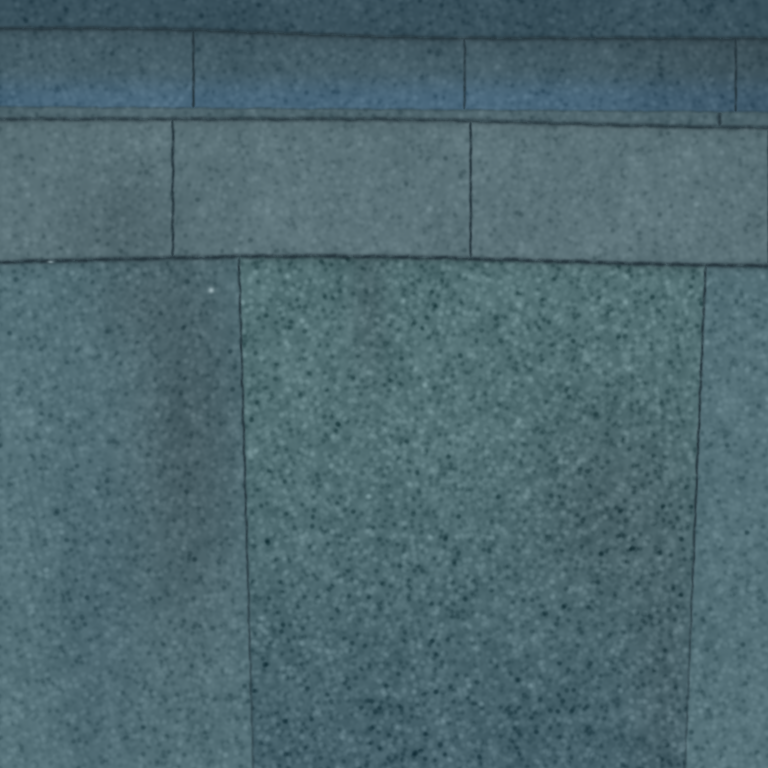
This texture is drawn by a three.js fragment shader. Its source:

```glsl
#define GRAIN_CELLS 150.0
#define GRAIN_DEPTH 0.13
#define JOINT_WIDTH 0.0021
#define JOINT_COLOR vec3(0.14, 0.20, 0.23)
#define STRIP_COLOR vec3(0.225, 0.32, 0.365)
#define LEDGE_COLOR vec3(0.275, 0.37, 0.41)
#define LEDGE_BLUE vec3(0.285, 0.405, 0.485)
#define BLOCK_COLOR vec3(0.36, 0.45, 0.475)
#define SLAB_HIGH vec3(0.325, 0.44, 0.455)
#define SLAB_LOW vec3(0.27, 0.375, 0.415)
#define SIDE_COLOR vec3(0.335, 0.445, 0.475)
#define STAIN_COLOR vec3(0.265, 0.345, 0.37)

varying vec2 vUv;

vec3 hash3(vec2 p) {
  vec3 q = fract(p.xyx * vec3(0.1031, 0.1030, 0.0973));
  q += dot(q, q.yxz + 33.33);
  return fract((q.xxy + q.yzz) * q.zyx);
}

// Cellular noise: scattered soft dots, each with its own strength
float dots(vec2 p) {
  vec2 cell = floor(p), local = fract(p);
  float sum = 0.0;
  for (int j = -1; j <= 1; j++) {
    for (int i = -1; i <= 1; i++) {
      vec2 offset = vec2(float(i), float(j));
      vec3 h = hash3(cell + offset);
      float d = length(offset + h.xy - local);
      sum += (h.z - 0.5) * (1.0 - smoothstep(0.1, 0.85, d));
    }
  }
  return sum;
}

// Layered sines for broad mottling and uneven edges
float waves(vec2 p) {
  float sum = 0.0, gain = 0.5;
  for (int i = 0; i < 4; i++) {
    sum += gain * sin(p.x + 1.7 * sin(p.y)) * cos(p.y + 1.3 * sin(p.x));
    p = mat2(1.5, 1.1, -1.1, 1.5) * p + 2.3;
    gain *= 0.55;
  }
  return sum;
}

float blob(vec2 p, vec2 center, vec2 radius) {
  vec2 d = (p - center) / radius;
  return exp(-dot(d, d));
}

float line(float d, float width) {
  return exp(-d * d / (width * width));
}

// Soft shade hanging below an edge
float shade(float d, float depth) {
  return step(d, 0.0) * exp(d / depth);
}

float above(float d) {
  return smoothstep(-0.002, 0.002, d);
}

void main() {
  vec2 uv = vUv;
  float rough = 0.0013 * waves(uv * 70.0);
  float wear = waves(uv * 130.0 + 4.0);

  // Course boundaries, slightly sagging across the wall
  float topEdge = 0.963 - 0.013 * smoothstep(0.12, 0.62, uv.x) + rough;
  float lipTop = 0.861 - 0.007 * uv.x + rough;
  float lipBase = 0.845 - 0.011 * smoothstep(0.45, 1.0, uv.x) + rough;
  float blockBase = 0.662 + 0.005 * sin((uv.x - 0.13) * 5.5) - 0.003 * uv.x * uv.x + rough;
  float leftJoint = mix(0.330, 0.311, uv.y / 0.66) + rough;
  float rightJoint = mix(0.892, 0.919, uv.y / 0.66) + rough;

  float inStrip = above(uv.y - topEdge);
  float inLedge = above(uv.y - lipTop) * (1.0 - inStrip);
  float inLip = above(uv.y - lipBase) * (1.0 - above(uv.y - lipTop));
  float inBlocks = above(uv.y - blockBase) * (1.0 - above(uv.y - lipBase));
  float inSlabs = 1.0 - above(uv.y - blockBase);
  float inCenter = above(uv.x - leftJoint) * above(rightJoint - uv.x);

  // Large lower slabs with vertical weather stains
  vec3 center = mix(SLAB_LOW, SLAB_HIGH, smoothstep(-0.1, 0.52, uv.y));
  center = mix(center, STAIN_COLOR, 0.45 * blob(uv, vec2(0.48, 0.61), vec2(0.025, 0.10)));
  center = mix(center, STAIN_COLOR, 0.5 * blob(uv, vec2(0.80, 0.34), vec2(0.10, 0.13)));
  center = mix(center, STAIN_COLOR, 0.4 * blob(uv, vec2(0.87, 0.12), vec2(0.05, 0.22)));
  vec3 side = mix(SIDE_COLOR, SLAB_LOW, 0.6 * blob(uv, vec2(0.13, 0.17), vec2(0.06, 0.26)));
  side = mix(side, STAIN_COLOR, 0.75 * blob(uv, vec2(0.245, 0.43), vec2(0.075, 0.26)));
  side = mix(side, STAIN_COLOR, 0.5 * blob(uv, vec2(0.19, 0.61), vec2(0.07, 0.06)));
  vec3 color = mix(side, center, inCenter);

  // Upper courses
  vec3 block = mix(BLOCK_COLOR, STAIN_COLOR, 0.45 * blob(uv, vec2(0.16, 0.71), vec2(0.08, 0.07)));
  vec3 ledge = mix(LEDGE_BLUE, LEDGE_COLOR, smoothstep(0.868, 0.915, uv.y));
  ledge *= 1.0 - 0.12 * smoothstep(0.7, 1.0, uv.x);
  color = mix(color, block, inBlocks);
  color = mix(color, vec3(0.31, 0.40, 0.43), inLip);
  color = mix(color, ledge, inLedge);
  color = mix(color, STRIP_COLOR, inStrip);

  // Mottling, rain streaks and stone grain
  float streak = waves(vec2(uv.x * 45.0, uv.y * 3.0));
  float grain = dots(uv * GRAIN_CELLS) + 0.6 * dots(uv * GRAIN_CELLS * 0.55 + 9.0);
  float grainGain = mix(0.5, 1.0, inSlabs * mix(0.4, 1.0, inCenter));
  color += 0.02 * waves(uv * 14.0) + 0.015 * streak;
  color += GRAIN_DEPTH * grainGain * (grain - 0.6 * max(-grain - 0.3, 0.0));

  // Shade under the courses
  float under = 0.16 * shade(uv.y - topEdge, 0.012) + 0.12 * shade(uv.y - lipBase, 0.008);
  color *= 1.0 - under - 0.14 * shade(uv.y - blockBase, 0.008);

  // Worn joints between stones
  float joints = 0.75 * line(uv.y - topEdge, JOINT_WIDTH * 1.6);
  joints = max(joints, 0.3 * line(uv.y - lipTop, JOINT_WIDTH));
  joints = max(joints, 0.75 * line(uv.y - lipBase, JOINT_WIDTH * 1.6));
  joints = max(joints, 0.9 * line(uv.y - blockBase, JOINT_WIDTH * 1.6));
  float slabJoint = max(line(uv.x - leftJoint, JOINT_WIDTH), line(uv.x - rightJoint, JOINT_WIDTH));
  joints = max(joints, inSlabs * slabJoint * mix(0.4, 0.85, smoothstep(0.0, 0.5, uv.y)));
  for (int i = 0; i < 3; i++) {
    float k = float(i);
    joints = max(joints, 0.8 * inLedge * line(uv.x - 0.252 - 0.353 * k + rough, JOINT_WIDTH));
    joints = max(joints, 0.85 * inBlocks * line(uv.x - 0.225 - 0.388 * k + rough, JOINT_WIDTH));
  }
  joints = max(joints, 0.8 * inLip * line(uv.x - 0.937, JOINT_WIDTH * 1.4));
  color = mix(color, JOINT_COLOR, joints * clamp(0.85 + 0.5 * wear, 0.3, 1.0));

  // Pale chips
  float chips = blob(uv, vec2(0.275, 0.622), vec2(0.004)) + 0.7 * blob(uv, vec2(0.066, 0.659), vec2(0.004, 0.002));
  gl_FragColor = vec4(mix(color, vec3(0.65, 0.73, 0.75), 0.85 * min(chips, 1.0)), 1.0);
}
```
